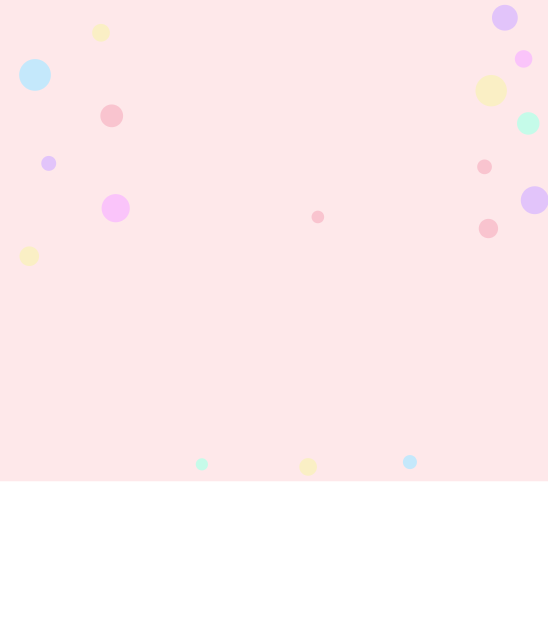
Give the GLSL for this background, as a WebGL 1 fragment shader.

```glsl
precision highp float;
// Sparse pastel confetti dots on a pale pink panel above a white strip.

uniform vec2 u_resolution;

// Lengths are fractions of the canvas height.
const vec3 PANEL_PINK = vec3(0.996, 0.910, 0.918);
const vec3 STRIP_WHITE = vec3(1.0);
const float STRIP_HEIGHT = 0.248;
const float RADIUS_MIN = 0.009;
const float RADIUS_MAX = 0.025;
const float JITTER = 0.009;
const int MAX_DOTS = 7;

const vec3 ROSE = vec3(0.976, 0.769, 0.812);
const vec3 CREAM = vec3(0.980, 0.937, 0.773);
const vec3 LILAC = vec3(0.886, 0.769, 0.980);
const vec3 SKY = vec3(0.769, 0.910, 0.984);
const vec3 MINT = vec3(0.773, 0.984, 0.914);
const vec3 GREEN = vec3(0.776, 0.984, 0.773);
const vec3 ORCHID = vec3(0.980, 0.769, 0.980);

float hash(vec2 p) {
  return fract(sin(dot(p, vec2(127.1, 311.7))) * 43758.5453);
}

// Weighted choice of pastel for t in 0..1.
vec3 pastel(float t) {
  if (t < 0.24) return ROSE;
  if (t < 0.51) return CREAM;
  if (t < 0.69) return LILAC;
  if (t < 0.82) return SKY;
  if (t < 0.88) return MINT;
  if (t < 0.94) return GREEN;
  return ORCHID;
}

// Coverage of a disc with an edge one pixel wide.
float disc(vec2 p, vec2 centre, float radius) {
  float pixel = 1.0 / u_resolution.y;
  return clamp(0.5 + (radius - distance(p, centre)) / pixel, 0.0, 1.0);
}

// Draws a loose row of dots that alternate to either side of its line.
vec3 dotRow(vec3 color, vec2 p, vec2 start, vec2 stride, vec2 zigzag,
            int count, float maxRadius, float seed) {
  for (int i = 0; i < MAX_DOTS; i++) {
    if (i >= count) break;
    float n = float(i);
    float side = 1.0 - 2.0 * mod(n, 2.0);
    float sway = side * mix(0.4, 1.0, hash(vec2(n, seed)));
    vec2 noise = vec2(hash(vec2(n + 17.0, seed)), hash(vec2(n + 31.0, seed)));
    vec2 centre = start + stride * n + zigzag * sway
                + JITTER * (2.0 * noise - 1.0);

    // Irrational steps keep sizes and colours evenly mixed.
    float size = fract(n * 0.618 + seed * 0.37);
    float hue = fract(n * 0.414 + seed * 0.29);
    float radius = mix(RADIUS_MIN, maxRadius, pow(size, 1.2));
    color = mix(color, pastel(hue), disc(p, centre, radius));
  }
  return color;
}

void main() {
  vec2 p = gl_FragCoord.xy / u_resolution.y;
  float aspect = u_resolution.x / u_resolution.y;
  vec3 color = PANEL_PINK;

  // Clusters down the left and right sides.
  color = dotRow(color, p, vec2(0.11, 0.955), vec2(0.0, -0.07),
                 vec2(0.075, 0.0), 6, RADIUS_MAX, 1.0);
  color = dotRow(color, p, vec2(aspect - 0.055, 0.965), vec2(0.0, -0.055),
                 vec2(-0.04, 0.0), 7, RADIUS_MAX, 2.0);

  // Small dots along the foot of the panel, and one near the middle.
  color = dotRow(color, p, vec2(0.36 * aspect, 0.274), vec2(0.195 * aspect, 0.0),
                 vec2(0.0, 0.002), 3, 0.016, 3.0);
  color = dotRow(color, p, vec2(0.57 * aspect, 0.665), vec2(0.0),
                 vec2(0.0), 1, 0.011, 4.0);

  // White strip below the panel.
  float panel = clamp(0.5 + (p.y - STRIP_HEIGHT) * u_resolution.y, 0.0, 1.0);
  gl_FragColor = vec4(mix(STRIP_WHITE, color, panel), 1.0);
}
```
